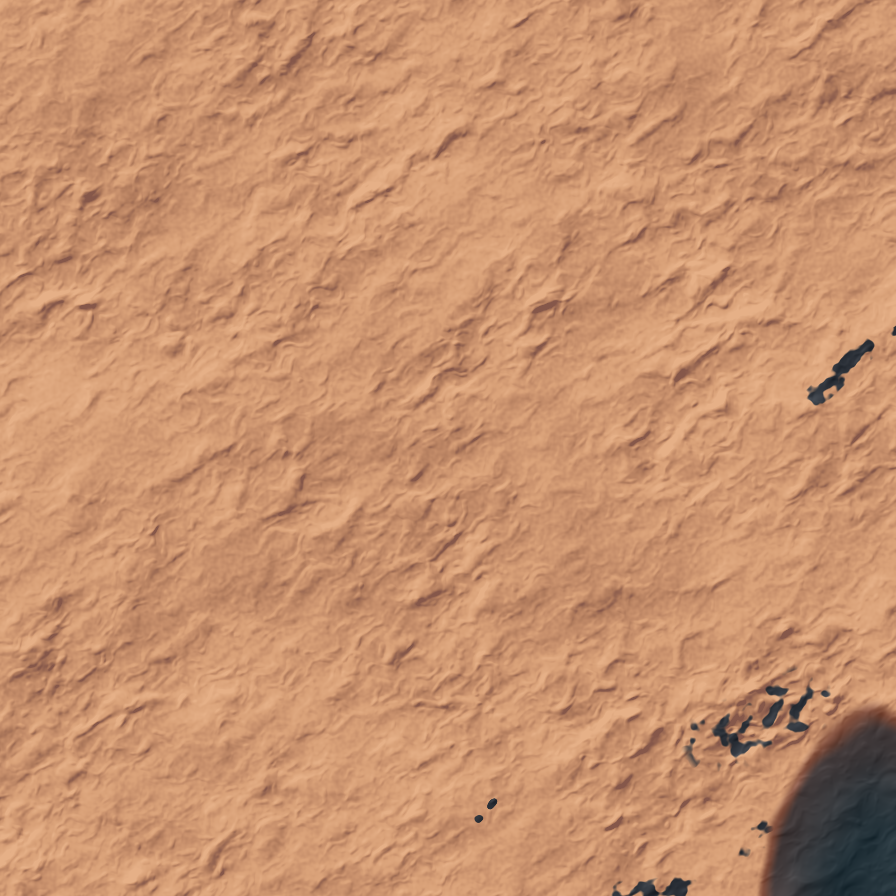
A Shadertoy shader for this texture:

```glsl
// Wind-worn desert sand seen from above, with a cracked ledge, scattered dark
// rock and a shaded hollow in the lower right corner. Short gradient-noise
// mounds are lit from the upper left; the resulting tone picks the sand colour.

vec2 gradientAt(vec2 cell) {
    vec3 r = fract(cell.xyx * vec3(0.1031, 0.1030, 0.0973));
    r += dot(r, r.yzx + 33.33);
    float angle = 6.2832 * fract((r.x + r.y) * r.z);
    return vec2(cos(angle), sin(angle));
}

float noise(vec2 p) {
    vec2 i = floor(p), f = p - i;
    vec2 u = f * f * f * (f * (f * 6.0 - 15.0) + 10.0);
    float a = dot(gradientAt(i), f);
    float b = dot(gradientAt(i + vec2(1, 0)), f - vec2(1, 0));
    float c = dot(gradientAt(i + vec2(0, 1)), f - vec2(0, 1));
    float d = dot(gradientAt(i + vec2(1, 1)), f - vec2(1, 1));
    return mix(mix(a, b, u.x), mix(c, d, u.x), u.y);
}

// Turns the plane along the wind and stretches it in that direction
vec2 windSpace(vec2 p, float stretch) {
    return vec2(dot(p, vec2(0.80, 0.60)) / stretch, dot(p, vec2(-0.60, 0.80))) + 7.0;
}

// Separate low mounds on nearly flat ground, over three scales
float sandHeight(vec2 p) {
    p += 0.008 * vec2(noise(p * 33.0 + 31.0), noise(p * 33.0 + 67.0));
    vec2 q = windSpace(p, 1.45);
    float height = 0.028 * noise(q * 17.0);
    float frequency = 33.0, amplitude = 0.5 / 33.0;
    for (int i = 0; i < 3; i++) {
        float n = noise(q * frequency);
        height += amplitude * (smoothstep(0.02, 0.55, n) + 0.5 * n);
        q += 3.7;
        frequency *= 1.95;
        amplitude *= 0.46;
    }
    return height;
}

float segmentDistance(vec2 p, vec2 a, vec2 b) {
    vec2 ab = b - a;
    return length(p - a - ab * clamp(dot(p - a, ab) / dot(ab, ab), 0.0, 1.0));
}

// Piecewise ramp from shaded to sunlit sand
vec3 sandColour(float tone) {
    vec3 c = mix(vec3(0.52, 0.34, 0.29), vec3(0.69, 0.48, 0.36), clamp((tone + 3.0) / 1.5, 0.0, 1.0));
    c = mix(c, vec3(0.78, 0.56, 0.42), clamp((tone + 1.5) / 1.1, 0.0, 1.0));
    c = mix(c, vec3(0.85, 0.63, 0.47), clamp(tone + 0.4, 0.0, 1.0));
    return mix(c, vec3(0.90, 0.69, 0.53), clamp((tone - 0.6) / 1.8, 0.0, 1.0));
}

// Rock strips: end points, then reach and density
const vec4 rockLine[7] = vec4[7](
    vec4(0.908, 0.555, 0.968, 0.612), vec4(0.985, 0.632, 1.01, 0.637),
    vec4(0.800, 0.172, 0.895, 0.218), vec4(0.690, 0.000, 0.765, 0.006),
    vec4(0.534, 0.085, 0.536, 0.087), vec4(0.548, 0.102, 0.550, 0.104),
    vec4(0.835, 0.055, 0.850, 0.068));
const vec2 rockBody[7] = vec2[7](
    vec2(0.014, 0.95), vec2(0.010, 0.9), vec2(0.042, 0.46), vec2(0.018, 0.7),
    vec2(0.007, 1.1), vec2(0.006, 1.1), vec2(0.018, 0.55));

float rockCover(vec2 p) {
    float cover = 0.0;
    for (int i = 0; i < 7; i++) {
        float d = segmentDistance(p, rockLine[i].xy, rockLine[i].zw);
        cover = max(cover, rockBody[i].y * (1.0 - d / rockBody[i].x));
    }
    float clumps = noise(windSpace(p, 1.8) * 75.0) + 0.4 * noise(p * 120.0);
    return smoothstep(0.36, 0.66, cover + 1.2 * clumps) * smoothstep(0.0, 0.15, cover);
}

void mainImage(out vec4 fragColor, in vec2 fragCoord) {
    vec2 p = fragCoord / iResolution.y;
    vec2 q = windSpace(p, 1.6);

    // Slope towards the light, stronger in rough patches and near the rocks
    vec2 stepToLight = 0.0012 * vec2(-0.6, 0.8);
    float slope = (sandHeight(p - stepToLight) - sandHeight(p + stepToLight)) / 0.0024;
    float nearRocks = exp(-pow(segmentDistance(p, vec2(0.72, 0.08), vec2(0.88, 0.22)) / 0.065, 2.0));
    float roughness = 0.85 + 1.0 * noise(p * 7.0 + 11.0) + 0.6 * noise(p * 19.0) + 0.7 * nearRocks;

    // Broad mottling, wrinkles and fine grain
    float tone = 0.85 * noise(q * 4.0) + 0.9 * noise(q * 10.0 + 5.0) + 0.8 * noise(q * 23.0 + 9.0);
    tone += slope * max(roughness, 0.3);
    tone += 0.7 * noise(p * 190.0) + 0.22 - 0.35 * p.y - 0.8 * nearRocks;

    // Pale lip above the crack
    float lip = segmentDistance(p, vec2(0.88, 0.555), vec2(1.02, 0.68));
    tone += 1.1 * exp(-pow(lip / 0.022, 2.0));
    vec3 colour = sandColour(tone);

    // Dark rock
    vec3 rockColour = vec3(0.18, 0.20, 0.23) + 0.04 * slope;
    colour = mix(colour, rockColour, rockCover(p));

    // Shaded hollow with a reddish rim
    vec2 h = (p - vec2(0.985, -0.02)) / vec2(0.135, 0.225);
    float edge = (length(h) - 1.0) * 0.14 + 0.008 * noise(p * 22.0);
    vec3 floorColour = mix(vec3(0.27, 0.23, 0.23), vec3(0.14, 0.20, 0.23), smoothstep(0.0, -0.09, edge));
    floorColour += 0.02 * slope + 0.05 * noise(q * 20.0);
    vec3 rimColour = vec3(0.50, 0.30, 0.23) + 0.03 * slope;
    colour = mix(colour, rimColour, smoothstep(0.008, -0.004, edge));
    colour = mix(colour, floorColour, smoothstep(-0.001, -0.016, edge));

    fragColor = vec4(clamp(colour, 0.0, 1.0), 1.0);
}
```
